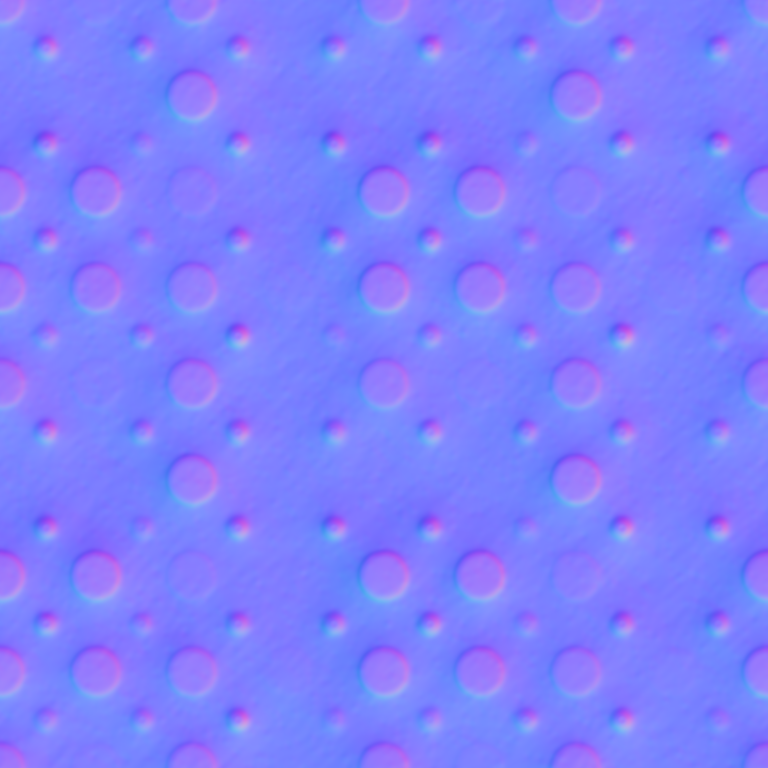
This texture map is drawn by a Shadertoy shader. Its source:

```glsl
// Tangent-space normal map of a worn studded sheet: 8 x 8 large flat studs with
// small domes between them, worn down in a 4 x 4 rhythm. Slopes of studs, cellular
// dents and layered sines are summed, then packed as a normal with green pointing down.

const float CELLS = 8.0;
const float TAU = 6.2831853;
const vec2 DIAGONAL = vec2(0.7071, -0.7071);

// Remaining height of each stud; one line per row, from the top
const mat4 LARGE_HEIGHT = mat4(
    0.78, 0.20, 0.78, 0.00,
    0.00, 0.00, 1.00, 0.03,
    1.00, 1.00, 0.36, 0.00,
    1.00, 0.88, 0.76, 0.15);
const mat4 SMALL_HEIGHT = mat4(
    0.82, 0.75, 0.82, 0.76,
    0.90, 0.45, 0.95, 0.90,
    0.90, 0.52, 0.80, 0.85,
    0.62, 0.68, 1.00, 0.42);

vec2 hash2(vec2 p) {
    vec3 q = fract(p.xyx * vec3(0.1031, 0.1030, 0.0973));
    q += dot(q, q.yzx + 33.33);
    return fract((q.xx + q.yz) * q.zy);
}

// Slope of one stud: steep rim, soft skirt and a tilted top
vec2 studSlope(vec2 d, float radius, float rimWidth, float rimSteepness,
               float skirtWidth, float skirtSteepness) {
    float r = length(d);
    float rimOffset = (r - radius) / rimWidth;
    float top = 1.0 - smoothstep(radius - 0.5 * rimWidth, radius + 0.7 * rimWidth, r);
    float rim = rimSteepness * exp(-rimOffset * rimOffset);
    float skirt = skirtSteepness * exp(-r * r / (skirtWidth * skirtWidth));
    vec2 radial = d * (rim / max(r, 0.001) * smoothstep(0.0, 0.05, r)
                       + skirt * (1.0 - 0.6 * top));
    return radial + vec2(0.25, -0.04) * top;
}

// Sum of the studs around p, with heights repeating every four cells
vec2 studGrid(vec2 p, mat4 heights, float radius, float rimWidth, float rimSteepness,
              float skirtWidth, float skirtSteepness) {
    vec2 nearest = floor(p + 0.5);
    vec2 slope = vec2(0.0);
    for (int y = -1; y <= 1; y++)
    for (int x = -1; x <= 1; x++) {
        vec2 id = nearest + vec2(x, y);
        ivec2 wrapped = ivec2(mod(id, 4.0));
        float wear = 0.95 + 0.1 * hash2(mod(id, CELLS) + 7.0).x;
        slope += heights[wrapped.y][wrapped.x] * wear
               * studSlope(p - id, radius, rimWidth, rimSteepness, skirtWidth, skirtSteepness);
    }
    return slope;
}

// Wrapping cellular noise: slope of randomly placed soft dents and bumps
vec2 dentSlope(vec2 q, vec2 period) {
    vec2 cell = floor(q);
    vec2 slope = vec2(0.0);
    for (int y = -1; y <= 1; y++)
    for (int x = -1; x <= 1; x++) {
        vec2 id = cell + vec2(x, y);
        vec2 rnd = hash2(mod(id, period));
        vec2 d = q - id - rnd;
        float depth = 2.0 * hash2(mod(id, period) + 61.0).x - 1.0;
        slope += d * depth * exp(-5.0 * dot(d, d));
    }
    return slope;
}

// Dents stretched along a rising diagonal, like faint scuffs
vec2 scuffSlope(vec2 uv, float along, float across) {
    vec2 q = vec2(along * (uv.x - uv.y), across * (uv.x + uv.y));
    vec2 s = dentSlope(q, vec2(along, across));
    return vec2(s.y + s.x * along / across, s.y - s.x * along / across);
}

// Gentle diagonal waviness of the sheet from sines with whole frequencies
vec2 waveSlope(vec2 uv) {
    float wave = 0.0;
    for (int i = 0; i < 6; i++) {
        vec2 rnd = hash2(vec2(i, 19));
        vec2 freq = floor(rnd * 11.0) - 5.0;
        freq.x += float(i) - 2.0;
        wave += sin(TAU * (dot(freq, uv) + rnd.x));
    }
    return DIAGONAL * wave;
}

void mainImage(out vec4 fragColor, in vec2 fragCoord) {
    // Rows count from the top, so y points down
    vec2 uv = fragCoord / iResolution.xy;
    uv.y = 1.0 - uv.y;
    vec2 p = uv * CELLS;

    // Studs
    vec2 slope = vec2(-0.035, 0.005);
    slope += studGrid(p, LARGE_HEIGHT, 0.245, 0.045, 0.27, 0.42, 0.95);
    slope += studGrid(p - vec2(0.48, 0.5), SMALL_HEIGHT, 0.088, 0.060, 0.40, 0.27, 0.95);

    // Surface wear
    slope += 0.011 * waveSlope(uv);
    slope += 0.11 * dentSlope(uv * 11.0, vec2(11.0));
    slope += 0.12 * dentSlope(uv * 29.0, vec2(29.0));
    slope += 0.17 * dentSlope(uv * 83.0, vec2(83.0));
    slope += 0.09 * scuffSlope(uv, 23.0, 52.0);

    // Pack the unit normal as colour
    float up = sqrt(max(1.0 - dot(slope, slope), 0.0));
    fragColor = vec4(0.5 + 0.5 * vec3(slope, up), 1.0);
}
```
